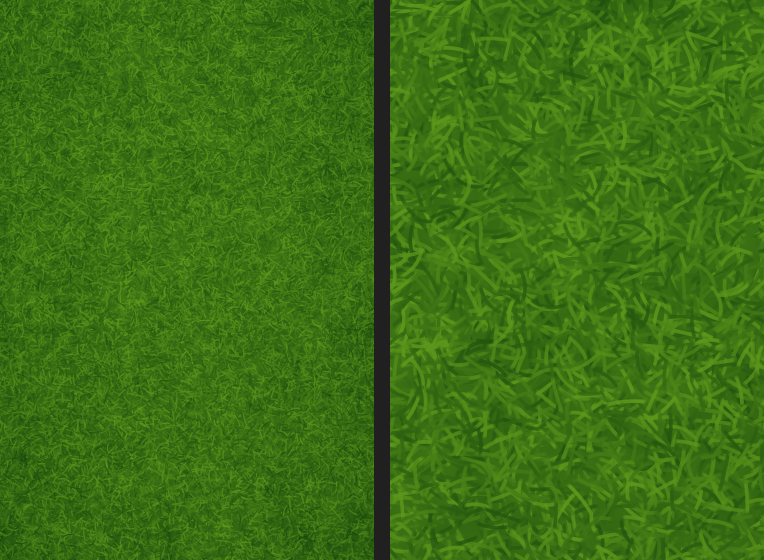
Left, the full canvas; right, a detail of the centre.
Reproduce this texture procedurally as a Shadertoy shader.

```glsl
// Green felt: short curved fibres tangled in all directions, with soft edge shading.
#define DARK_GREEN vec3(0.16, 0.36, 0.06)
#define LIGHT_GREEN vec3(0.30, 0.52, 0.09)
#define LAYERS 9
#define FIBRE_CELL 0.015
#define FIBRE_WIDTH 0.0022
#define FIBRE_BEND 0.9
#define FIBRE_OPACITY 0.8
#define SHADE_RANGE vec2(-0.25, 1.45)
#define BASE_TONE 0.3
#define PATCH_AMOUNT 0.25
#define VIGNETTE 0.9

const float PI = 3.14159;

vec3 hash3(vec2 p) {
    vec3 q = fract(p.xyx * vec3(0.1031, 0.1030, 0.0973));
    q += dot(q, q.yxz + 33.33);
    return fract((q.xxy + q.yzz) * q.zyx);
}

mat2 rotation(float angle) {
    float c = cos(angle), s = sin(angle);
    return mat2(c, s, -s, c);
}

float gradientDot(vec2 corner, vec2 offset) {
    float angle = 2.0 * PI * hash3(corner).x;
    return dot(vec2(cos(angle), sin(angle)), offset);
}

float gradientNoise(vec2 p) {
    vec2 i = floor(p), f = fract(p);
    vec2 u = f * f * f * (f * (f * 6.0 - 15.0) + 10.0);
    vec2 e = vec2(1.0, 0.0);
    float low = mix(gradientDot(i, f), gradientDot(i + e.xy, f - e.xy), u.x);
    float high = mix(gradientDot(i + e.yx, f - e.yx), gradientDot(i + e.xx, f - e.xx), u.x);
    return mix(low, high, u.y);
}

// Coverage of one bent strand, centred on the origin, in cell units
float fibre(vec2 p, float halfLength, float bend, float blur) {
    float slope = 2.0 * bend * p.x;
    float d = abs(p.y - bend * (p.x * p.x - 0.15)) / sqrt(1.0 + slope * slope);
    float halfWidth = 0.5 * FIBRE_WIDTH / FIBRE_CELL;
    float body = 1.0 - smoothstep(halfWidth - blur, halfWidth + blur, d);
    float ends = 1.0 - smoothstep(halfLength - 0.2, halfLength, abs(p.x));
    return body * ends;
}

// Lays one scattered sheet of fibres over the tone below it
float addFibres(float tone, vec2 p, float seed, float blur) {
    vec2 cell = floor(p);
    for (int y = -1; y <= 1; y++)
    for (int x = -1; x <= 1; x++) {
        vec2 id = cell + vec2(x, y);
        vec3 place = hash3(id + seed * 37.0);
        vec3 look = hash3(id + seed * 37.0 + 211.0);
        vec2 q = rotation(2.0 * PI * place.z) * (p - id - place.xy);
        float cover = fibre(q, mix(0.5, 0.85, look.x), FIBRE_BEND * (look.y - 0.5), blur);
        tone = mix(tone, mix(SHADE_RANGE.x, SHADE_RANGE.y, look.z), cover * FIBRE_OPACITY);
    }
    return tone;
}

void mainImage(out vec4 fragColor, in vec2 fragCoord) {
    vec2 p = fragCoord / iResolution.y;
    vec2 uv = fragCoord / iResolution.xy;
    float blur = 0.7 / (iResolution.y * FIBRE_CELL);

    // Tangled fibre sheets, each turned and shifted
    float tone = BASE_TONE;
    for (int i = 0; i < LAYERS; i++) {
        float seed = float(i) + 1.0;
        vec2 sheet = rotation(seed * 2.4) * p / FIBRE_CELL + seed * 17.3;
        tone = addFibres(tone, sheet, seed, blur);
    }

    // Uneven density of the felt
    tone += PATCH_AMOUNT * (gradientNoise(p * 11.0 + 5.0) + gradientNoise(p * 38.0 + 90.0));

    // Light falls off from just above the centre
    vec2 fromLight = (uv - vec2(0.5, 0.6)) * vec2(1.0, 0.8);
    tone += VIGNETTE * (0.143 - dot(fromLight, fromLight));

    vec3 color = mix(DARK_GREEN, LIGHT_GREEN, clamp(tone, -0.4, 1.4));
    fragColor = vec4(color, 1.0);
}
```
